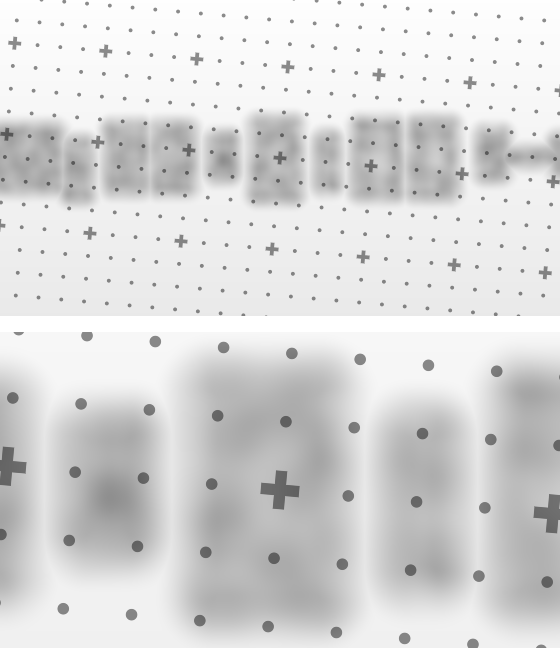
Top: the whole. Bottom: its middle third, enlarged.
Write a WebGL 1 fragment shader that draws this pattern.

```glsl
precision highp float;
// Tilted grid of dots and plus marks over a pale gradient with a band of soft grey smudges.

uniform vec2 u_resolution;

// Lengths are in canvas heights, measured from the canvas centre.
const float GRID_TILT = 0.0868;
const float GRID_SPACING = 0.0723;
const float PLUS_PERIOD = 4.0;
const float DOT_RADIUS = 0.0061;
const float PLUS_REACH = 0.0203;
const float PLUS_HALF_WIDTH = 0.0060;
const float MARK_OPACITY = 0.45;

const float PAPER_TOP = 0.995;
const float PAPER_BOTTOM = 0.915;

const float SMUDGE_OPACITY = 0.29;
const float SMUDGE_SOFTNESS = 0.036;
const float SMUDGE_ROUNDING = 0.03;
const float MOTTLE_SCALE = 17.0;
const float MOTTLE_AMOUNT = 0.42;

vec2 hashGradient(vec2 cell) {
    float angle = 6.2832 * fract(sin(dot(cell, vec2(127.1, 311.7))) * 43758.5);
    return vec2(cos(angle), sin(angle));
}

float gradientNoise(vec2 p) {
    vec2 i = floor(p);
    vec2 f = p - i;
    vec2 w = f * f * f * (f * (f * 6.0 - 15.0) + 10.0);
    vec2 e = vec2(0.0, 1.0);
    float a = dot(hashGradient(i), f);
    float b = dot(hashGradient(i + e.yx), f - e.yx);
    float c = dot(hashGradient(i + e.xy), f - e.xy);
    float d = dot(hashGradient(i + e.yy), f - e.yy);
    return mix(mix(a, b, w.x), mix(c, d, w.x), w.y);
}

float boxDistance(vec2 p, vec2 halfSize) {
    vec2 d = abs(p) - halfSize;
    return length(max(d, 0.0)) + min(max(d.x, d.y), 0.0);
}

// Blurred rounded box; a positive hollow lightens its core, a negative one darkens it.
float smudge(vec2 p, vec2 centre, vec2 halfSize, float hollow) {
    vec2 q = p - centre;
    float d = boxDistance(q, halfSize - SMUDGE_ROUNDING) - SMUDGE_ROUNDING;
    vec2 core = q / (halfSize * 0.5);
    float body = 1.0 - smoothstep(-SMUDGE_SOFTNESS, SMUDGE_SOFTNESS, d);
    return body * (1.0 - hollow * exp(-dot(core, core)));
}

float smudgeBand(vec2 p) {
    float ink = smudge(p, vec2(-0.831, -0.002), vec2(0.150, 0.112), 0.0);
    ink = max(ink, smudge(p, vec2(-0.641, -0.037), vec2(0.052, 0.105), 0.0));
    ink = max(ink, smudge(p, vec2(-0.484, 0.000), vec2(0.074, 0.118), 0.15));
    ink = max(ink, smudge(p, vec2(-0.338, 0.000), vec2(0.074, 0.118), 0.25));
    ink = max(ink, smudge(p, vec2(-0.181, 0.004), vec2(0.052, 0.080), -0.4));
    ink = max(ink, smudge(p, vec2(-0.014, -0.005), vec2(0.085, 0.137), 0.2));
    ink = max(ink, smudge(p, vec2(0.150, -0.014), vec2(0.042, 0.098), 0.0));
    ink = max(ink, smudge(p, vec2(0.308, -0.002), vec2(0.083, 0.132), 0.45));
    ink = max(ink, smudge(p, vec2(0.484, -0.002), vec2(0.083, 0.132), 0.35));
    ink = max(ink, smudge(p, vec2(0.674, 0.012), vec2(0.055, 0.088), -0.1));
    ink = max(ink, smudge(p, vec2(0.800, 0.003), vec2(0.110, 0.032), 0.0));
    ink = max(ink, smudge(p, vec2(0.900, 0.008), vec2(0.048, 0.072), 0.0));
    float mottle = 1.0 + MOTTLE_AMOUNT * gradientNoise(p * MOTTLE_SCALE);
    return ink * mottle;
}

// Dots on a square lattice, with a plus at every fourth point both ways.
float gridMarks(vec2 p, float pixel) {
    float c = cos(GRID_TILT);
    float s = sin(GRID_TILT);
    vec2 grid = vec2(c * p.x - s * p.y, s * p.x + c * p.y) / GRID_SPACING;
    vec2 cell = floor(grid + 0.5);
    vec2 local = (grid - cell) * GRID_SPACING;

    vec2 phase = mod(cell + 0.5, PLUS_PERIOD);
    float isPlus = 1.0 - step(1.0, max(phase.x, phase.y));
    float dotShape = length(local) - DOT_RADIUS;
    float plusShape = min(boxDistance(local, vec2(PLUS_REACH, PLUS_HALF_WIDTH)),
                          boxDistance(local, vec2(PLUS_HALF_WIDTH, PLUS_REACH)));
    float d = mix(dotShape, plusShape, isPlus);
    return 1.0 - smoothstep(-0.6 * pixel, 0.6 * pixel, d);
}

void main() {
    vec2 p = (gl_FragCoord.xy - 0.5 * u_resolution) / u_resolution.y;
    float pixel = 1.0 / u_resolution.y;

    float shade = mix(PAPER_BOTTOM, PAPER_TOP, p.y + 0.5);
    shade *= 1.0 - SMUDGE_OPACITY * smudgeBand(p);
    shade *= 1.0 - MARK_OPACITY * gridMarks(p, pixel);
    gl_FragColor = vec4(vec3(shade), 1.0);
}
```
